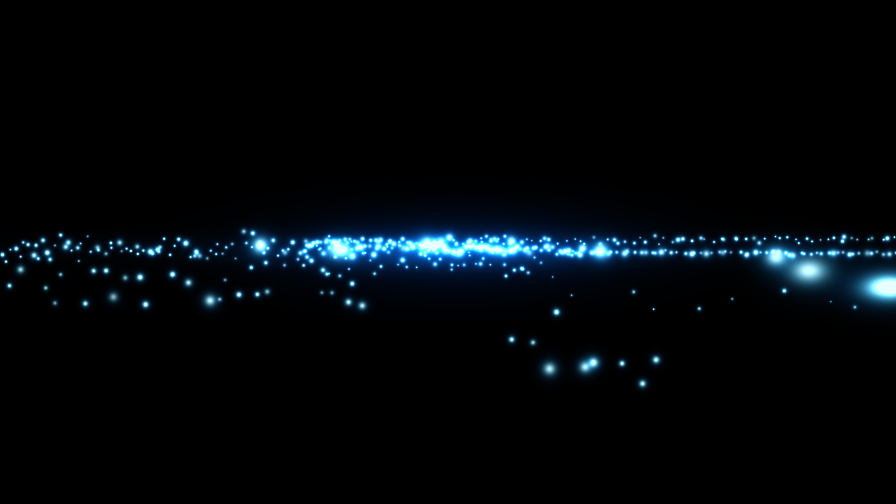
This background is drawn by a Shadertoy shader. Its source:

```glsl
const vec3 TEAL = vec3(0.30, 0.78, 0.84);
const vec3 HOT = vec3(0.75, 0.45, 0.35);
const vec3 HALO = vec3(0.01, 0.13, 0.25);

vec4 hash4(float n, float seed) {
    vec4 v = fract(vec4(n, n + 7.3, n + 13.7, n + 29.1) * vec4(0.1031, 0.1130, 0.0973, 0.1099) + seed * 0.137);
    v += dot(v, v.wzxy + 33.33);
    return fract((v.xxyz + v.yzzw) * v.zywx);
}

float softSpot(vec2 p, vec2 center, vec2 radius) {
    vec2 q = (p - center) / radius;
    return exp(-dot(q, q));
}

// Teal disc with a hot core and a faint blue fringe
vec3 orb(vec2 p, vec2 center, vec2 radius) {
    return TEAL * softSpot(p, center, radius)
         + HOT * softSpot(p, center, radius * 0.65)
         + HALO * softSpot(p, center, radius * 1.9);
}

// Particles spread along a segment; xs and ys hold its start and end
vec3 strand(vec2 p, int count, vec2 xs, vec2 ys, float spread, float size, float seed) {
    vec3 light = vec3(0.0);
    for (int i = 0; i < count; i++) {
        vec4 h = hash4(float(i), seed);
        float along = (float(i) + h.x) / float(count);
        vec2 center = vec2(mix(xs.x, xs.y, along), mix(ys.x, ys.y, along));
        center.y += (h.y + h.z - 1.0) * spread;
        float radius = size * mix(0.4, 1.0, h.w * h.w);
        vec2 d = p - center;
        if (dot(d, d) < 18.0 * radius * radius) {
            float brightness = mix(0.45, 1.15, fract(h.w * 17.0 + h.x));
            light += brightness * orb(p, center, vec2(radius));
        }
    }
    return light;
}

vec3 haze(vec2 p) {
    return vec3(0.005, 0.07, 0.20) * softSpot(p, vec2(0.91, 0.505), vec2(0.32, 0.075))
         + vec3(0.02, 0.19, 0.37) * softSpot(p, vec2(0.89, 0.503), vec2(0.25, 0.032))
         + vec3(0.00, 0.04, 0.09) * softSpot(p, vec2(1.00, 0.505), vec2(0.75, 0.028));
}

// Two thin lines to the right, a dense middle and a loose left side
vec3 stream(vec2 p) {
    vec3 light = strand(p, 85, vec2(0.65, 1.78), vec2(0.520, 0.526), 0.009, 0.0050, 1.0);
    light += strand(p, 48, vec2(0.85, 1.16), vec2(0.510, 0.499), 0.012, 0.0085, 2.0);
    light += strand(p, 60, vec2(1.12, 1.78), vec2(0.500, 0.496), 0.006, 0.0072, 3.0);
    light += strand(p, 65, vec2(0.60, 1.02), vec2(0.510, 0.512), 0.024, 0.0090, 4.0);
    light += strand(p, 55, vec2(0.60, 1.08), vec2(0.487, 0.482), 0.040, 0.0050, 5.0);
    light += strand(p, 75, vec2(0.00, 0.66), vec2(0.502, 0.510), 0.035, 0.0060, 6.0);
    return light;
}

vec3 strays(vec2 p) {
    vec3 light = strand(p, 26, vec2(0.00, 0.76), vec2(0.470, 0.470), 0.085, 0.0075, 7.0);
    light += strand(p, 9, vec2(0.04, 0.76), vec2(0.385, 0.405), 0.035, 0.0110, 8.0);
    light += strand(p, 9, vec2(1.00, 1.31), vec2(0.360, 0.300), 0.085, 0.0125, 9.0);
    light += strand(p, 9, vec2(1.05, 1.76), vec2(0.430, 0.400), 0.040, 0.0045, 10.0);
    return light;
}

// Large out-of-focus lights
vec3 flares(vec2 p) {
    vec3 light = orb(p, vec2(0.675, 0.504), vec2(0.023, 0.016));
    light += orb(p, vec2(0.846, 0.515), vec2(0.014));
    light += orb(p, vec2(0.517, 0.513), vec2(0.015));
    light += orb(p, vec2(1.192, 0.502), vec2(0.014));
    light += 0.8 * orb(p, vec2(1.540, 0.490), vec2(0.022, 0.018));
    light += 0.8 * orb(p, vec2(1.605, 0.463), vec2(0.037, 0.025));
    light += 1.5 * orb(p, vec2(1.765, 0.430), vec2(0.045, 0.022));
    return light;
}

void mainImage(out vec4 fragColor, in vec2 fragCoord) {
    vec2 p = fragCoord / iResolution.y;
    p.x *= (16.0 / 9.0) * iResolution.y / iResolution.x;
    vec3 color = haze(p) + stream(p) + strays(p) + flares(p);
    fragColor = vec4(min(color, vec3(0.90, 1.0, 1.0)), 1.0);
}
```
